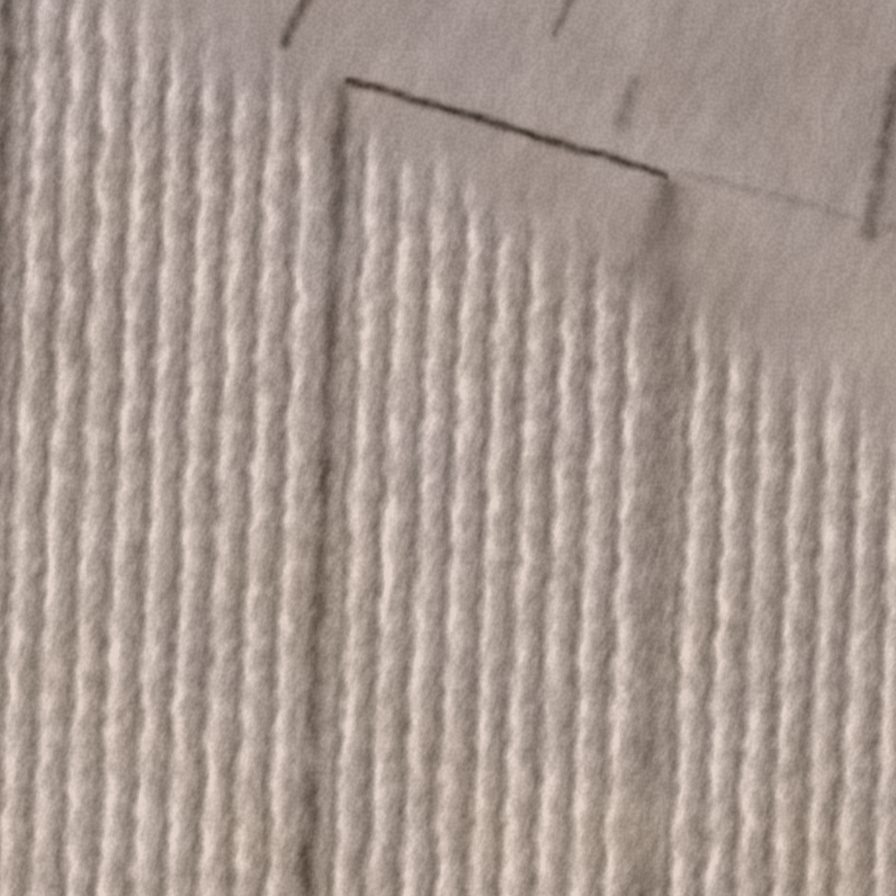
A Shadertoy shader for this texture:

```glsl
vec2 hashGradient(vec2 cell) {
    vec3 q = fract(cell.xyx * vec3(0.1031, 0.1030, 0.0973));
    q += dot(q, q.yzx + 33.33);
    float angle = 6.2832 * fract((q.x + q.y) * q.z);
    return vec2(cos(angle), sin(angle));
}

float gradientNoise(vec2 p) {
    vec2 i = floor(p), f = p - i;
    vec2 u = f * f * f * (f * (f * 6.0 - 15.0) + 10.0);
    vec2 e = vec2(0.0, 1.0);
    float low = mix(dot(hashGradient(i), f), dot(hashGradient(i + e.yx), f - e.yx), u.x);
    float high = mix(dot(hashGradient(i + e.xy), f - e.xy), dot(hashGradient(i + e.yy), f - e.yy), u.x);
    return mix(low, high, u.y);
}

float fbm(vec2 p) {
    float sum = 0.0, amp = 0.6;
    for (int i = 0; i < 4; i++) {
        sum += amp * gradientNoise(p);
        p = mat2(1.6, 1.2, -1.2, 1.6) * p + 7.3;
        amp *= 0.55;
    }
    return sum;
}

float bump(float d, float width) {
    return exp(-d * d / (width * width));
}

float segmentDistance(vec2 p, vec2 a, vec2 b) {
    vec2 ab = b - a;
    return length(p - a - ab * clamp(dot(p - a, ab) / dot(ab, ab), 0.0, 1.0));
}

// Raised cords, leaning slightly, with every tenth one replaced by a seam
float cordTone(float x, vec2 p) {
    float cord = (x - 0.341) / 0.03755;
    float d = cord - round(cord);
    float seamGap = abs(cord - 10.0 * round(cord / 10.0));
    float raised = smoothstep(0.4, 0.75, seamGap);
    float crest = bump(d, d < 0.0 ? 0.14 : 0.24);
    crest *= 0.9 + 0.7 * gradientNoise(vec2(cord * 0.8, p.y * 24.0));
    float groove = bump(d + 0.34, 0.15) + 0.5 * bump(d - 0.62, 0.2);
    return raised * (0.45 * crest - 0.24 * groove);
}

// Shadowed seams between panels, the right one wider and softer
float seamShadow(float x, vec2 p) {
    float panel = round((x - 0.341) / 0.3755);
    float d = x - 0.341 - panel * 0.3755;
    bool soft = panel > 0.5;
    float shade = bump(d, soft ? 0.017 : 0.010) * (soft ? 0.26 : 0.48);
    float top = 0.91 - 0.298 * (p.x - 0.39);
    return shade * (1.0 + 0.8 * gradientNoise(p * vec2(9.0, 16.0)))
        * (1.0 - smoothstep(top - 0.015, top + 0.005, p.y));
}

// Folds in the flat cloth: ends of each line, then width and depth
float creaseShadow(vec2 p) {
    const vec4 ends[6] = vec4[6](
        vec4(0.390, 0.910, 0.742, 0.805), vec4(0.347, 1.010, 0.317, 0.952),
        vec4(0.640, 1.010, 0.620, 0.965), vec4(0.708, 0.910, 0.692, 0.862),
        vec4(1.003, 0.920, 0.970, 0.738), vec4(0.742, 0.800, 0.712, 0.690));
    const vec2 style[6] = vec2[6](
        vec2(0.0052, 0.72), vec2(0.007, 0.50), vec2(0.007, 0.32),
        vec2(0.009, 0.26), vec2(0.010, 0.42), vec2(0.012, 0.22));
    float shade = 0.0;
    for (int i = 0; i < 6; i++) {
        float d = segmentDistance(p, ends[i].xy, ends[i].zw);
        shade = max(shade, style[i].y * bump(d, style[i].x));
    }
    float faint = segmentDistance(p, vec2(0.75, 0.81), vec2(1.0, 0.745));
    return max(shade, 0.12 * bump(faint, 0.006)) * (1.0 + 0.5 * gradientNoise(p * 70.0));
}

void mainImage(out vec4 fragColor, in vec2 fragCoord) {
    vec2 p = fragCoord / iResolution.xy;
    vec2 wobble = vec2(gradientNoise(p * vec2(22.0, 20.0)), gradientNoise(p * 55.0 + 9.0));
    float x = p.x - 0.045 * p.y + 0.006 * wobble.x + 0.004 * wobble.y;

    // Cords fade into flat cloth towards the upper right
    float edge = 1.02 - 0.56 * (p.x - 0.2) + 0.05 * gradientNoise(p * vec2(25.0, 6.0));
    float corded = 1.0 - smoothstep(edge - 0.13, edge, p.y);

    // Slanted fibres, broad wrinkles and fine grain
    vec2 slant = vec2(p.x - 0.35 * p.y, p.y + 0.35 * p.x);
    float fibre = fbm(slant * vec2(95.0, 42.0));
    float wrinkle = fbm(slant * vec2(28.0, 8.0) + 4.0);
    float grain = gradientNoise(p * 230.0);

    float tone = mix(0.55, 0.58, corded) + 0.10 * gradientNoise(p * 4.0);
    tone += corded * cordTone(x, p);
    tone += mix(0.13, 0.36, corded) * fibre + mix(0.20, 0.08, corded) * wrinkle + 0.12 * grain;
    tone -= seamShadow(x, p) + creaseShadow(p + 0.004 * wobble.yx);

    vec3 color = mix(vec3(0.39, 0.34, 0.31), vec3(0.83, 0.77, 0.74), clamp(tone, -0.3, 1.12));
    // Warmer patches low down, cooler cloth above
    float warmth = 0.6 - p.y + 0.8 * gradientNoise(p * 7.0 + 2.0);
    color += vec3(0.010, 0.002, -0.018) * clamp(warmth, -0.7, 1.0);
    fragColor = vec4(color, 1.0);
}
```
